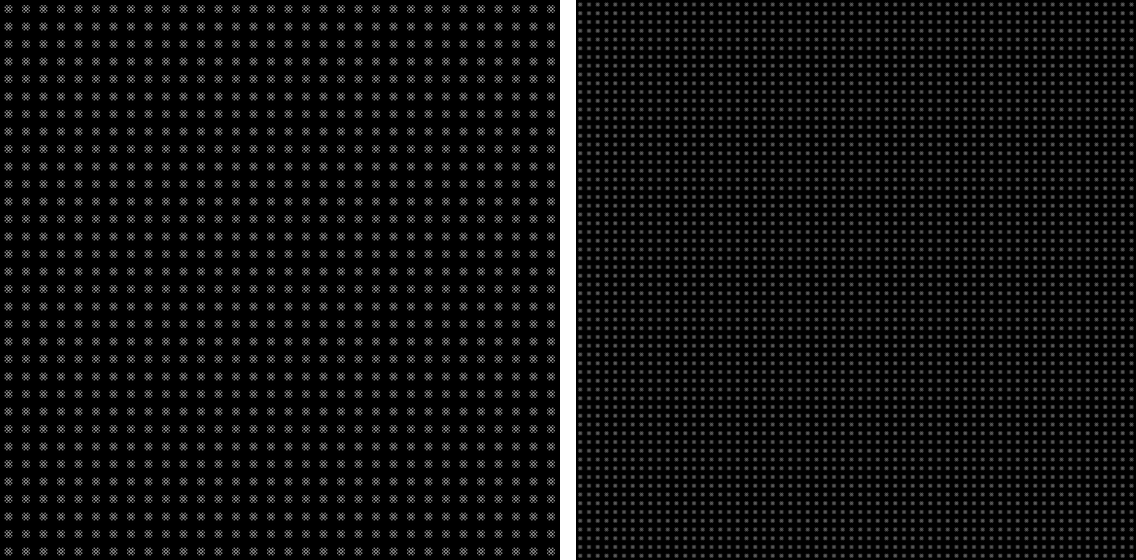
Left, the tile; right, the same tile 2 across and 2 down.
A three.js fragment shader for this pattern:

```glsl
// A 32 by 32 lattice of small rosettes of white dashes on black.
// Each tile is a 32-cell grid; the rosette is a sum of two products of 1D
// profiles, softened by a separable windowed-sinc kernel for smooth edges.

varying vec2 vUv;

const float PI = 3.14159265;

vec2 sinc(vec2 x) {
  vec2 a = PI * max(abs(x), 1e-3);
  return sin(a) / a;
}

// Smoothed coverage of a one-cell stripe at distance d, in cells
vec2 stripe(vec2 d) {
  vec2 x = d * 0.5;
  return 0.5 * sinc(x) * sinc(x / 3.0) * step(abs(x), vec2(3.0));
}

// Pair of stripes mirrored about the rosette centre
vec2 stripePair(vec2 d, float offset) {
  return stripe(d - offset) + stripe(d + offset);
}

void main() {
  // Position in cells from the rosette centre
  vec2 d = fract(vUv * 32.0) * 32.0 - 15.5;

  // Dash thickness: an inner and an outer line on each side
  vec2 lines = stripePair(d, 1.0) + stripePair(d, 6.0);

  // Dash length: three cells on each side
  vec2 dashes = vec2(0.0);
  for (int i = 2; i <= 4; i++) {
    dashes += stripePair(d, float(i));
  }

  // Upright dashes plus level dashes
  float light = lines.x * dashes.y + dashes.x * lines.y;
  gl_FragColor = vec4(vec3(clamp(light, 0.0, 1.0)), 1.0);
}
```
